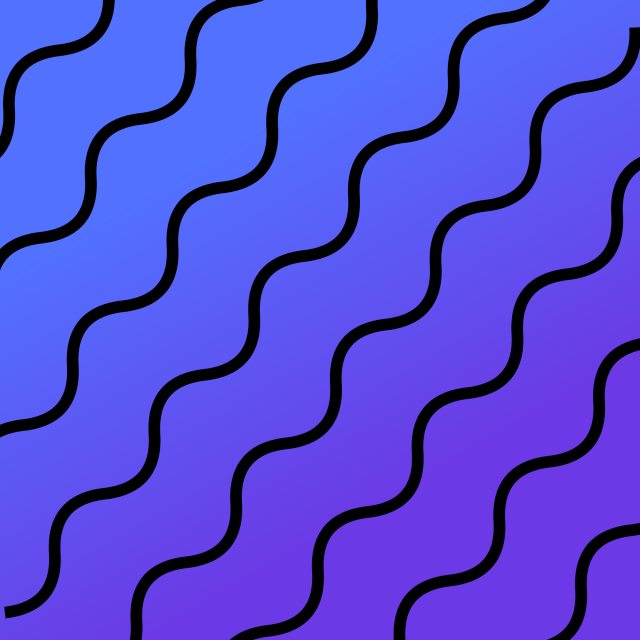
Give the GLSL for this pattern, as a Shadertoy shader.

```glsl
// Eight parallel black wavy strokes, tilted 50 degrees, over a blue to violet gradient.
// Each wave is a chain of alternating parabolic arcs; the stroke is drawn from the
// distance to its nearest point, found by a few Gauss-Newton steps.

const float ARC = 4.0 / 33.0;        // length of one arc, half a wave period
const float HALF_LENGTH = 2.0 / 3.0; // each stroke spans 11 arcs

// Height (x) and slope (y) of the wave at position s along its axis.
vec2 wave(float s) {
    float u = (s + HALF_LENGTH) / ARC;
    float f = fract(u);
    float side = 1.0 - 2.0 * mod(floor(u), 2.0);
    return side * 0.1146 * vec2(f * (1.0 - f), (1.0 - 2.0 * f) / ARC);
}

// Coverage of a flat-ended stroke following the wave.
float waveStroke(vec2 p, float halfWidth, float pixel) {
    float s = p.x;
    for (int i = 0; i < 5; i++) {
        vec2 w = wave(s);
        vec2 tangent = vec2(1.0, w.y);
        s += dot(p - vec2(s, w.x), tangent) / dot(tangent, tangent);
    }
    float d = distance(p, vec2(s, wave(s).x)) - halfWidth;
    float ends = abs(s) - HALF_LENGTH;
    return 1.0 - smoothstep(-0.7 * pixel, 0.7 * pixel, max(d, ends));
}

void mainImage(out vec4 fragColor, in vec2 fragCoord) {
    vec2 p = (fragCoord - 0.5 * iResolution.xy) / iResolution.y;
    float pixel = 1.0 / iResolution.y;

    // Diagonal background gradient
    float t = clamp(0.5 + dot(p, vec2(0.5, -0.866)) / 0.612, 0.0, 1.0);
    vec3 color = mix(vec3(0.322, 0.443, 1.0), vec3(0.42, 0.224, 0.898), t);

    // Tilted axes: x along the strokes, y across them, repeated every sixth of the canvas
    vec2 along = vec2(cos(radians(50.0)), sin(radians(50.0)));
    vec2 q = vec2(dot(p, along), dot(p, vec2(along.y, -along.x)));
    q.y = (fract(q.y * 6.0) - 0.5) / 6.0;

    color *= 1.0 - waveStroke(q, 0.0091, pixel);
    fragColor = vec4(color, 1.0);
}
```
